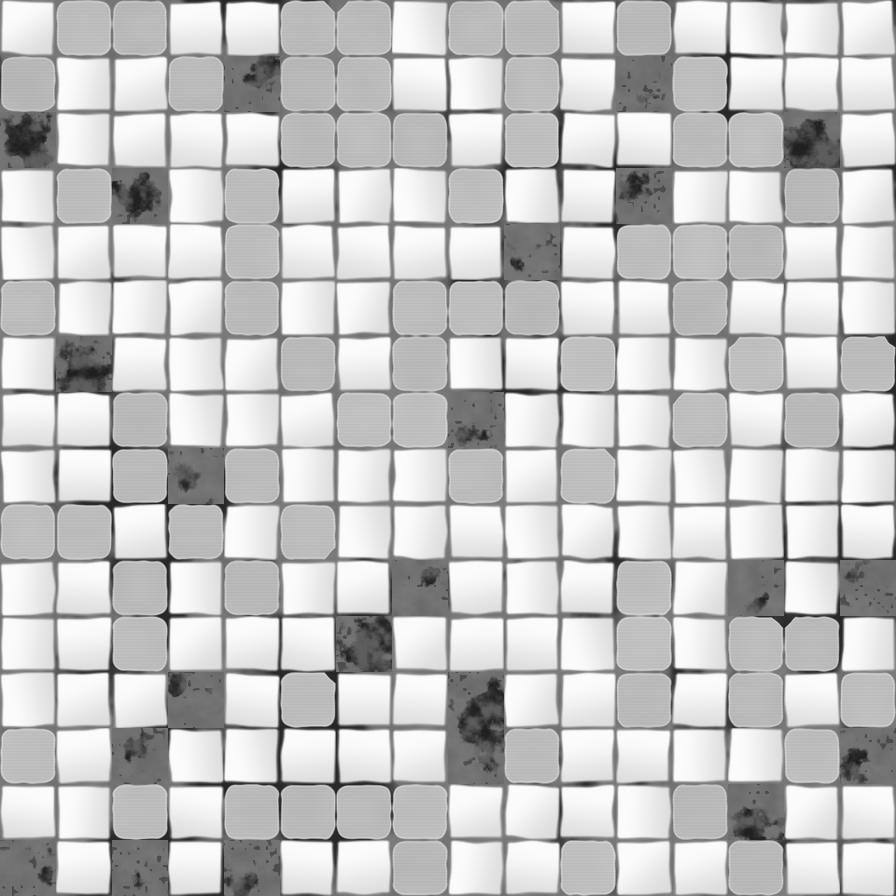
This texture is drawn by a three.js fragment shader. Its source:

```glsl
// A 16 by 16 wall of small tiles: glossy white ones with crooked edges, flat
// grey ribbed ones with round corners, and gaps that bare the stained grout.
// A hash per cell picks the kind; rounded boxes and value noise shape the rest.
varying vec2 vUv;

const float TILES = 16.0;
const float GREY_SHARE = 0.29;
const float GAP_SHARE = 0.094;
const float SOFT = 0.018;          // half width of a smooth edge, in cells
const vec3 GROUT = vec3(0.46);
const vec3 SOOT = vec3(0.10);
const vec3 GREY_TILE = vec3(0.735);
const vec3 WHITE_LIT = vec3(0.985);
const vec3 WHITE_DIM = vec3(0.865);

float hash(vec2 p, float seed) {
  vec3 q = fract(vec3(p.xyx + seed * 7.31) * vec3(0.1031, 0.1030, 0.0973));
  q += dot(q, q.yzx + 33.33);
  return fract((q.x + q.y) * q.z);
}

float noise(vec2 p, float seed) {
  vec2 i = floor(p);
  vec2 f = fract(p);
  f = f * f * (3.0 - 2.0 * f);
  float low = mix(hash(i, seed), hash(i + vec2(1.0, 0.0), seed), f.x);
  float high = mix(hash(i + vec2(0.0, 1.0), seed), hash(i + 1.0, seed), f.x);
  return mix(low, high, f.y);
}

float fbm(vec2 p, float seed) {
  float sum = 0.0;
  float amp = 0.52;
  for (int k = 0; k < 5; k++) {
    sum += amp * noise(p, seed + float(k));
    p = p * 2.03 + 3.7;
    amp *= 0.5;
  }
  return sum;
}

float roundBox(vec2 p, vec2 halfSize, float radius) {
  vec2 d = abs(p) - halfSize + radius;
  return length(max(d, 0.0)) + min(max(d.x, d.y), 0.0) - radius;
}

float cover(float dist) {
  return 1.0 - smoothstep(-SOFT, SOFT, dist);
}

// Grout between the tiles, blackened in patches
vec3 groutColor(vec2 grid) {
  float grime = smoothstep(0.56, 0.70, fbm(grid * 0.55, 3.0));
  vec3 base = GROUT + 0.10 * (fbm(grid * 3.0, 8.0) - 0.5);
  return mix(base, SOOT, 0.85 * grime);
}

// Cloudy soot and specks inside an empty cell
vec3 gapColor(vec2 grid, vec2 p, vec2 id) {
  vec2 center = 0.6 * vec2(hash(id, 11.0), hash(id, 12.0)) - 0.3;
  float radius = mix(0.08, 0.56, hash(id, 13.0));
  float ragged = 0.9 * (fbm(grid * 3.5, 14.0) - 0.5);
  float blot = 1.0 - smoothstep(-0.10, 0.06, length(p - center) - radius + ragged);
  float cloud = smoothstep(0.25, 0.72, fbm(grid * 4.5, 20.0));
  vec3 stain = mix(SOOT, vec3(0.36), cloud);
  float speck = smoothstep(0.74, 0.84, noise(grid * 13.0, 26.0))
              * smoothstep(0.42, 0.58, noise(grid * 3.0, 27.0));
  vec3 base = GROUT - 0.02 + 0.09 * (fbm(grid * 4.0, 28.0) - 0.5);
  base = mix(base, vec3(0.24), 0.7 * speck);
  return mix(base, stain, 0.92 * blot);
}

// Flat ribbed tile; a few shared corners are worn away
vec3 addGreyTile(vec3 under, vec2 grid, vec2 p, vec2 id) {
  float wobble = 0.025 * (noise(grid * 7.0, 31.0) - 0.5);
  float dist = roundBox(p, vec2(0.483), 0.20) + wobble;
  vec2 corner = floor(grid + 0.5);
  float worn = step(0.95, hash(corner, 32.0));
  vec2 fromCorner = abs(grid - corner);
  dist = max(dist, worn * 0.23 - fromCorner.x - fromCorner.y + 2.0 * wobble);
  float ribs = 0.012 * cos(6.28318 * 18.0 * p.y);
  float tone = 0.03 * (hash(id, 33.0) - 0.5) + 0.025 * (noise(grid * 2.0, 34.0) - 0.5);
  float rim = 0.07 * smoothstep(-0.045, -0.015, dist);
  return mix(under, GREY_TILE + ribs + tone + rim, cover(dist));
}

// Glossy tile: slight tilt, wavy sides, fading to the right or downward
vec3 addWhiteTile(vec3 under, vec2 p, vec2 id) {
  float tilt = 0.07 * (hash(id, 41.0) - 0.5);
  vec2 q = p + tilt * vec2(-p.y, p.x);
  q += 0.02 * (vec2(hash(id, 42.0), hash(id, 43.0)) - 0.5);
  vec2 wave = p * 2.6 + id * 9.0;
  q += 0.055 * (vec2(noise(wave, 44.0), noise(wave, 45.0)) - 0.5);
  float dist = roundBox(q, vec2(0.462), 0.045);
  float turn = 1.5708 * smoothstep(0.3, 0.6, hash(id, 46.0)) + 0.5 * (hash(id, 47.0) - 0.5);
  float fade = dot(p, vec2(cos(turn), -sin(turn))) + 0.5;
  vec3 face = mix(WHITE_LIT, WHITE_DIM, smoothstep(0.15, 1.1, fade));
  face -= 0.12 * smoothstep(-0.035, 0.0, dist);
  float halo = 0.45 * (1.0 - smoothstep(0.0, 0.045, dist));
  return mix(mix(under, vec3(0.70), halo), face, cover(dist));
}

void main() {
  vec2 grid = vUv * TILES;
  vec2 id = floor(grid);
  vec2 p = fract(grid) - 0.5;
  float kind = hash(id, 1.0);

  vec3 color = groutColor(grid);
  if (kind < GAP_SHARE) color = gapColor(grid, p, id);
  else if (kind < GAP_SHARE + GREY_SHARE) color = addGreyTile(color, grid, p, id);
  else color = addWhiteTile(color, p, id);

  gl_FragColor = vec4(clamp(color, 0.0, 1.0), 1.0);
}
```
